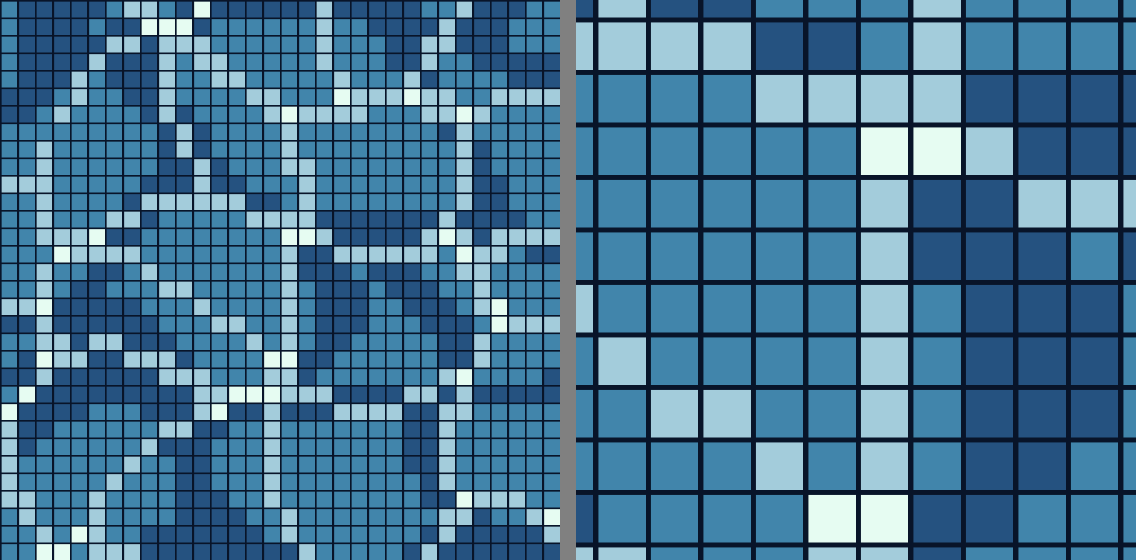
Left, the full canvas; right, a detail of the centre.
Write a Shadertoy shader that draws this pattern.

```glsl
// Pool-water mosaic: square tiles with dark joints, each tile one flat colour.
// Tile colours come from two warped Voronoi networks sampled at tile centres:
// thin bright caustics with glints at the junctions, over broad deep ribbons.

const float TILES        = 32.0;             // tiles along the canvas height
const float JOINT_WIDTH  = 0.094;            // in tiles

const vec2  CAUSTIC_SCALE = vec2(3.5, 3.7);  // cells per canvas
const float CAUSTIC_HALF  = 0.056;           // half width, in cells
const float CAUSTIC_SWELL = 0.025;           // extra width near junctions
const float GLINT_RADIUS  = 0.064;
const float CAUSTIC_WARP  = 0.13;

const vec2  RIBBON_SCALE  = vec2(2.5, 3.3);
const float RIBBON_HALF   = 0.095;
const float RIBBON_SWELL  = 0.05;
const float RIBBON_WARP   = 0.20;

const vec3 JOINT = vec3(0.03, 0.08, 0.16);
const vec3 DEEP  = vec3(0.145, 0.32, 0.50);
const vec3 WATER = vec3(0.255, 0.52, 0.67);
const vec3 LIGHT = vec3(0.64, 0.80, 0.86);
const vec3 GLINT = vec3(0.90, 0.99, 0.95);

vec2 hash22(vec2 p) {
    vec3 q = fract(p.xyx * vec3(0.1031, 0.1030, 0.0973));
    q += dot(q, q.yzx + 33.33);
    return fract((q.xx + q.yz) * q.zy);
}

// Bends straight cell walls into gentle curves.
vec2 warp(vec2 p, float amount) {
    return p + amount * sin(2.6 * p.yx + vec2(0.7, 2.1))
             + 0.4 * amount * sin(5.3 * p.yx + vec2(4.0, 1.3));
}

// Distances to the nearest (x) and second nearest (y) Voronoi wall.
vec2 wallDistances(vec2 p, float seed) {
    vec2 cell = floor(p);
    vec2 local = p - cell;
    vec2 nearest = vec2(0.0);
    float best = 1e3;
    for (int j = -2; j <= 2; j++)
    for (int i = -2; i <= 2; i++) {
        vec2 g = vec2(i, j);
        vec2 toSite = g + hash22(cell + g + seed) - local;
        float d = dot(toSite, toSite);
        if (d < best) { best = d; nearest = toSite; }
    }
    vec2 walls = vec2(1e3);
    for (int j = -3; j <= 3; j++)
    for (int i = -3; i <= 3; i++) {
        vec2 g = vec2(i, j);
        vec2 toSite = g + hash22(cell + g + seed) - local;
        vec2 gap = toSite - nearest;
        if (dot(gap, gap) < 1e-5) continue;
        float d = dot(0.5 * (toSite + nearest), normalize(gap));
        walls = d < walls.x ? vec2(d, walls.x) : vec2(walls.x, min(walls.y, d));
    }
    return walls;
}

bool onWall(vec2 walls, float halfWidth, float swell) {
    return walls.x < halfWidth + swell * exp(-8.0 * walls.y);
}

vec3 tileColour(vec2 centre) {
    vec2 caustic = wallDistances(warp(centre * CAUSTIC_SCALE, CAUSTIC_WARP), 17.0);
    if (caustic.y < GLINT_RADIUS) return GLINT;
    if (onWall(caustic, CAUSTIC_HALF, CAUSTIC_SWELL)) return LIGHT;

    vec2 ribbon = wallDistances(warp(centre * RIBBON_SCALE, RIBBON_WARP), 53.0);
    return onWall(ribbon, RIBBON_HALF, RIBBON_SWELL) ? DEEP : WATER;
}

// Share of a pixel covered by the joint on the low side of each tile.
vec2 jointCoverage(vec2 f, float pixel) {
    vec2 thisJoint = clamp((JOINT_WIDTH - f) / pixel + 0.5, 0.0, 1.0);
    vec2 nextJoint = clamp((f - 1.0) / pixel + 0.5, 0.0, 1.0);
    return min(thisJoint + nextJoint, 1.0);
}

void mainImage(out vec4 fragColor, in vec2 fragCoord) {
    vec2 grid = fragCoord / iResolution.y * TILES;
    vec2 tile = floor(grid);
    vec2 f = grid - tile;
    f.y = 1.0 - f.y;                         // joints on left and top sides

    vec3 colour = tileColour((tile + 0.5) / TILES);
    vec2 joint = jointCoverage(f, TILES / iResolution.y);
    float cover = 1.0 - (1.0 - joint.x) * (1.0 - joint.y);
    fragColor = vec4(mix(colour, JOINT, cover), 1.0);
}
```
